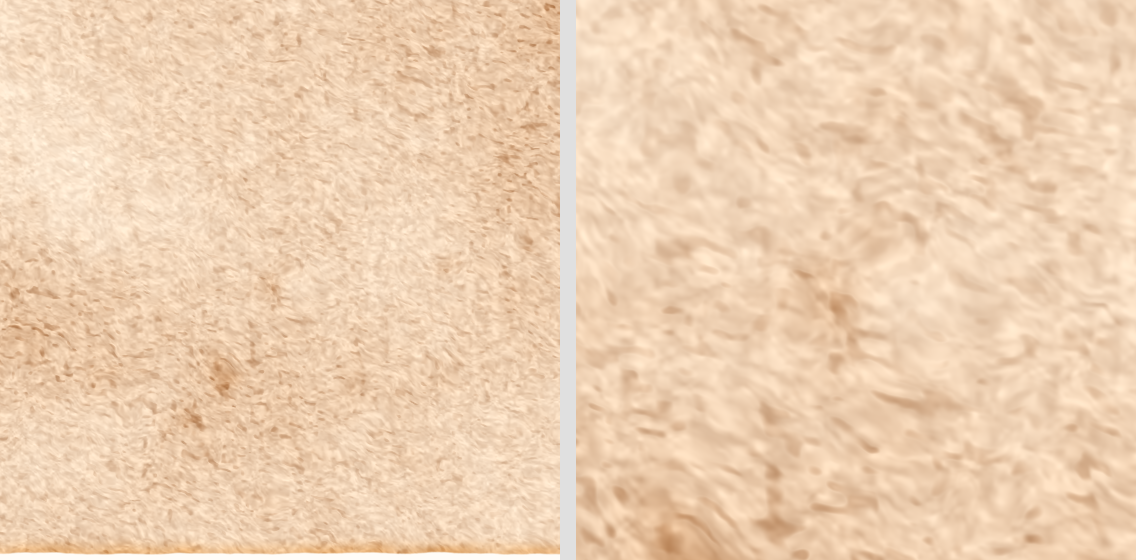
Left: the whole. Right: its middle third, enlarged.
This texture is drawn by a three.js fragment shader. Its source:

```glsl
varying vec2 vUv;

const vec3 PAPER = vec3(0.962, 0.862, 0.757);
const vec3 BACKGROUND = vec3(1.0, 0.99, 0.97);
const vec3 STAIN_TINT = vec3(0.09, 0.165, 0.22);
const vec3 GRAIN_TINT = vec3(0.17, 0.20, 0.21);
const vec3 FLECK_TINT = vec3(0.18, 0.24, 0.27);
const vec3 RIM_TINT = vec3(0.03, 0.11, 0.20);

const vec2 COARSE_GRAIN = vec2(105.0, 155.0);
const vec2 FINE_GRAIN = vec2(205.0, 270.0);
const vec2 FLECK_SCALE = vec2(85.0, 135.0);
const float CLOUD_SCALE = 4.0;
const float SPOT_CELLS = 7.0;
const float BASE_STAIN = 0.15;
const float TEAR_HEIGHT = 0.012;
const float RIM_WIDTH = 0.017;

float hash(vec2 p) {
  return fract(sin(dot(p, vec2(127.1, 311.7))) * 43758.5453);
}

float noise(vec2 p) {
  vec2 i = floor(p);
  vec2 f = fract(p);
  f = f * f * (3.0 - 2.0 * f);
  float low = mix(hash(i), hash(i + vec2(1.0, 0.0)), f.x);
  float high = mix(hash(i + vec2(0.0, 1.0)), hash(i + vec2(1.0, 1.0)), f.x);
  return mix(low, high, f.y);
}

float fbm(vec2 p) {
  float sum = 0.0;
  float weight = 0.5;
  for (int i = 0; i < 5; i++) {
    sum += weight * noise(p);
    p = mat2(0.8, 0.6, -0.6, 0.8) * p * 2.05 + 17.3;
    weight *= 0.5;
  }
  return sum / 0.97;
}

float glow(vec2 p, vec2 center, float radius) {
  vec2 d = (p - center) / radius;
  return exp(-dot(d, d));
}

// Darker belt across the lower half, fading to the right
float stainBelt(vec2 p) {
  float d = (p.y - 0.40 + 0.08 * p.x) / 0.14;
  return exp(-d * d) * (1.0 - 0.8 * smoothstep(0.45, 0.95, p.x));
}

// Broad washes: dark upper right corner, pale left and lower right
float washes(vec2 p) {
  float dark = 0.55 * glow(p, vec2(1.02, 0.97), 0.10)
             + 0.28 * glow(p, vec2(0.95, 0.85), 0.30);
  float pale = 0.32 * glow(p, vec2(0.03, 0.80), 0.17)
             + 0.15 * glow(p, vec2(0.14, 0.65), 0.11)
             + 0.20 * glow(p, vec2(0.98, 0.12), 0.26)
             + 0.14 * glow(p, vec2(0.12, 0.19), 0.16);
  return dark - pale;
}

// Small blotches, one per jittered cell, most of them faint
float spots(vec2 p) {
  vec2 cell = floor(p * SPOT_CELLS);
  float sum = 0.0;
  for (int y = -1; y <= 1; y++) {
    for (int x = -1; x <= 1; x++) {
      vec2 id = cell + vec2(float(x), float(y));
      vec2 jitter = vec2(hash(id + 3.7), hash(id + 9.1));
      vec2 center = (id + 0.15 + 0.7 * jitter) / SPOT_CELLS;
      float radius = mix(0.014, 0.042, hash(id + 21.3));
      float strength = pow(hash(id + 5.9), 3.0);
      float zone = 0.22 + 0.78 * exp(-pow((center.y - 0.34) / 0.17, 2.0));
      sum += strength * zone * glow(p, center, radius);
    }
  }
  return sum;
}

void main() {
  vec2 p = vUv;

  // Stains
  vec2 warp = vec2(fbm(p * 13.0), fbm(p * 13.0 + 41.0)) - 0.5;
  float cloud = fbm(p * CLOUD_SCALE + 6.2) - 0.5;
  float mottle = fbm(p * 26.0 + 2.4) - 0.5;
  float stain = BASE_STAIN + 0.65 * cloud + 0.4 * mottle;
  stain += 0.27 * stainBelt(p + 0.08 * warp) + washes(p + 0.10 * warp);
  stain += 0.75 * spots(p + 0.06 * warp) * (1.0 + 1.2 * mottle);
  stain = max(stain, -0.32);

  // Fibrous grain and brown flecks, stronger where stained
  vec2 fiber = p + 0.035 * warp;
  fiber.y += 0.25 * p.x;
  float grain = 0.6 * noise(fiber * COARSE_GRAIN)
              + 0.4 * noise(fiber * FINE_GRAIN + 31.0) - 0.5;
  float fleck = smoothstep(0.62, 0.95, noise(fiber * FLECK_SCALE + 73.0));
  fleck *= clamp(0.22 + 0.9 * stain, 0.05, 0.9);

  vec3 color = PAPER - STAIN_TINT * stain;
  color -= GRAIN_TINT * grain * clamp(0.9 + 0.6 * stain, 0.7, 1.4);
  color -= FLECK_TINT * fleck;

  // Toasted rim above the torn lower edge
  float tear = TEAR_HEIGHT + 0.006 * (fbm(vec2(p.x * 22.0, 4.0)) - 0.5);
  float above = p.y - tear;
  float rim = exp(-pow(max(above, 0.0) / RIM_WIDTH, 2.0));
  color -= RIM_TINT * rim * (0.5 + fbm(p * vec2(18.0, 60.0)));
  color = mix(BACKGROUND, color, smoothstep(-0.002, 0.002, above));

  gl_FragColor = vec4(clamp(color, 0.0, 1.0), 1.0);
}
```
